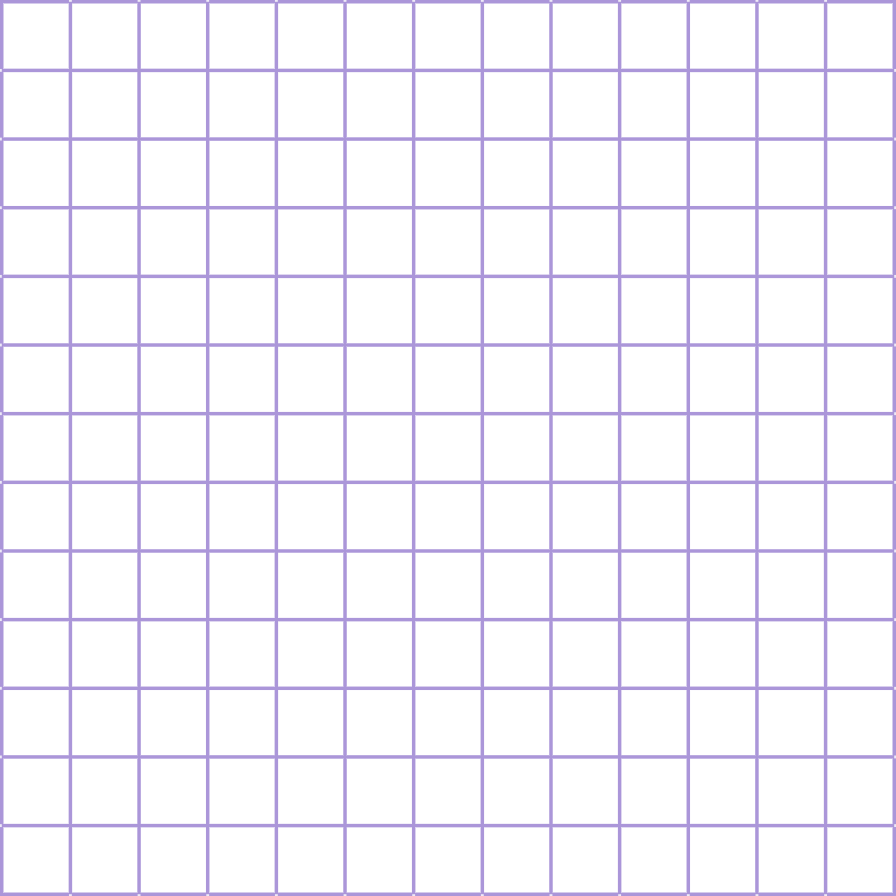
Reproduce this pattern procedurally as a Shadertoy shader.

```glsl
// A square lattice of thin lavender lines on white, 13 cells each way.
// The distance to the nearest line is folded per axis and box-filtered;
// small pale nicks open the outer frame where the inner lines meet it.

const float CELLS = 13.0;
const float LINE_WIDTH = 0.0039;

// Share of a pixel covered by a band of the given half width.
vec2 bandCoverage(vec2 dist, float halfWidth, float pixel) {
    vec2 upper = min(dist + 0.5 * pixel, vec2(halfWidth));
    vec2 lower = max(dist - 0.5 * pixel, vec2(-halfWidth));
    return clamp((upper - lower) / pixel, 0.0, 1.0);
}

void mainImage(out vec4 fragColor, in vec2 fragCoord) {
    float pixel = 1.0 / min(iResolution.x, iResolution.y);
    vec2 uv = fragCoord / iResolution.xy;

    // The first and last lines lie fully inside the canvas.
    float pitch = (1.0 - LINE_WIDTH) / CELLS;
    vec2 index = round((uv - 0.5 * LINE_WIDTH) / pitch);
    vec2 toLine = abs(uv - 0.5 * LINE_WIDTH - index * pitch);

    vec2 lines = bandCoverage(toLine, 0.5 * LINE_WIDTH, pixel);
    float ink = max(lines.x, lines.y);

    // Nicks at the outer edge, at every line end except the corners.
    vec2 inner = step(0.5, index) * step(index, vec2(CELLS - 0.5));
    vec2 toEdge = min(uv, 1.0 - uv);
    vec2 rim = bandCoverage(toEdge, 0.002, pixel);
    vec2 lineEnd = bandCoverage(toLine, 0.0016, pixel) * inner;
    float nick = max(rim.x * lineEnd.y, rim.y * lineEnd.x);
    ink *= 1.0 - 0.8 * nick;

    vec3 lavender = vec3(0.67, 0.59, 0.85);
    fragColor = vec4(mix(vec3(1.0), lavender, ink), 1.0);
}
```
